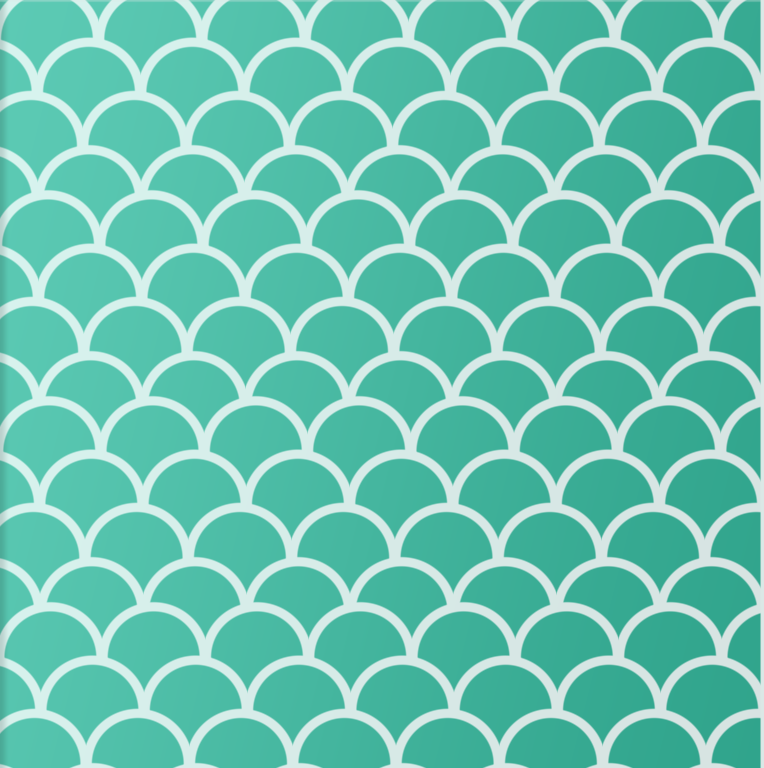
This pattern is drawn by a WebGL 2 fragment shader. Its source:

```glsl
#version 300 es
precision highp float;
// Glazed tile of overlapping fish scales: rows of domes are layered from
// top to bottom, each with a pale outline. Four unevenly staggered rows
// form one repeat; a diagonal sheen shades the glaze from light to dark.

uniform vec2 u_resolution;
out vec4 fragColor;

// Lengths are fractions of the canvas height, y measured downwards.
const float PITCH = 0.1345;          // scale spacing along a row
const float GROUP_HEIGHT = 0.2682;   // height of four rows
const float GROUP_DRIFT = 0.0015;    // sideways creep per group
const vec2 FIRST_TOP = vec2(0.1159, 0.0490);
const float OUTER_RADIUS = 0.0718;
const float LINE_WIDTH = 0.0120;
const float SOFTNESS = 0.0014;
const float BEVEL_WIDTH = 0.013;
const float RIM_WIDTH = 0.0045;

// Position of each row's dome top within a group
const vec2 ROW_OFFSET[4] = vec2[4](
    vec2(0.0000, 0.0000), vec2(0.0590, 0.0693),
    vec2(0.0005, 0.1400), vec2(0.0812, 0.1987));

const vec3 GLAZE_LIGHT = vec3(0.365, 0.795, 0.710);
const vec3 GLAZE_DARK = vec3(0.185, 0.640, 0.545);
const vec3 LINE_LIGHT = vec3(0.845, 0.955, 0.935);
const vec3 LINE_DARK = vec3(0.845, 0.890, 0.885);
const vec3 RIM_COLOR = vec3(0.86, 0.91, 0.90);

// Coverage of a shape from its signed distance
float cover(float dist, float blur) {
    return 1.0 - smoothstep(-blur, blur, dist);
}

// Distance to the axis of the nearest dome in a row; sides run straight down
float domeDistance(vec2 p, int row) {
    float group = floor(float(row) / 4.0);
    vec2 top = FIRST_TOP + ROW_OFFSET[row - 4 * int(group)]
             + group * vec2(GROUP_DRIFT, GROUP_HEIGHT);
    float dx = mod(p.x - top.x + 0.5 * PITCH, PITCH) - 0.5 * PITCH;
    float above = max(top.y + OUTER_RADIUS - p.y, 0.0);
    return length(vec2(dx, above));
}

void main() {
    vec2 p = gl_FragCoord.xy / u_resolution.y;
    p.y = 1.0 - p.y;
    float width = u_resolution.x / u_resolution.y;
    float blur = max(SOFTNESS, 0.75 / u_resolution.y);

    // Sheen across the tile
    float across = p.x / width;
    float sheen = smoothstep(-0.10, 1.10, 0.80 * across + 0.20 * p.y);
    vec3 glaze = mix(GLAZE_LIGHT, GLAZE_DARK, sheen);
    vec3 outline = mix(LINE_LIGHT, LINE_DARK, sheen);

    // Layer the rows, front rows last
    vec3 color = glaze;
    int firstRow = 4 * int(floor((p.y - FIRST_TOP.y) / GROUP_HEIGHT)) - 3;
    for (int i = 0; i < 8; i++) {
        float d = domeDistance(p, firstRow + i) - OUTER_RADIUS;
        color = mix(color, outline, cover(d, blur));
        color = mix(color, glaze, cover(d + LINE_WIDTH, blur));
    }

    // Rounded tile edges: shaded left, faint top gleam, pale right rim
    color *= mix(0.86, 1.0, smoothstep(0.0, BEVEL_WIDTH, p.x));
    color = mix(color, RIM_COLOR, 0.35 * cover(p.y - 0.5 * RIM_WIDTH, blur));
    color = mix(color, RIM_COLOR, cover(width - p.x - RIM_WIDTH, blur));

    fragColor = vec4(color, 1.0);
}
```
